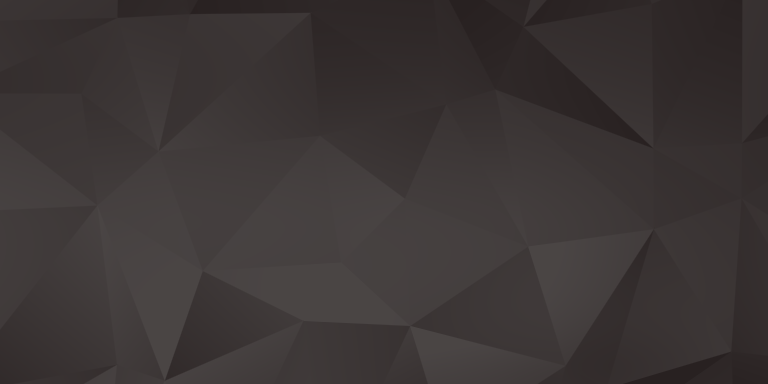
Write a Shadertoy shader that draws this background.

```glsl
const vec3 SHADOW = vec3(0.158, 0.130, 0.130);
const vec3 LIGHT = vec3(0.290, 0.270, 0.268);
const vec2 CELL = vec2(0.29, 0.31);
const vec2 GRID_ORIGIN = vec2(-0.07, 0.07);
const float JITTER = 0.70;

vec2 hash2(vec2 p) {
    vec3 q = fract(vec3(p.xyx) * vec3(0.1031, 0.1030, 0.0973));
    q += dot(q, q.yzx + 33.33);
    return fract((q.xx + q.yz) * q.zy);
}

float cross2(vec2 a, vec2 b) {
    return a.x * b.y - a.y * b.x;
}

// Mesh vertex of a grid node, in units of canvas height
vec2 meshVertex(vec2 node) {
    return GRID_ORIGIN + CELL * (node + JITTER * (hash2(node + 47.0) - 0.5));
}

// Signed distance to an edge, positive on its left
float edgeDistance(vec2 p, vec2 a, vec2 b) {
    return cross2(b - a, p - a) / max(length(b - a), 1e-4);
}

float triangleCoverage(vec2 p, vec2 a, vec2 b, vec2 c, float pixel) {
    float inside = min(edgeDistance(p, a, b),
                   min(edgeDistance(p, b, c), edgeDistance(p, c, a)));
    return clamp(0.5 + inside / pixel, 0.0, 1.0);
}

// Broad light band, fading to the top and to the right
float ambientLight(vec2 p, float aspect) {
    float x = p.x / aspect;
    float offset = p.y - 0.41 + 0.04 * x;
    float band = exp(-pow(offset / (offset > 0.0 ? 0.29 : 0.46), 2.0));
    float fade = 1.0 - 0.62 * smoothstep(0.62, 1.0, x);
    float topLeft = 0.20 * (1.0 - smoothstep(0.1, 0.75, x));
    vec2 pool = (vec2(x, p.y) - vec2(0.79, 0.03)) / vec2(0.16, 0.11);
    return 0.17 + 0.74 * band * fade + topLeft * (1.0 - band)
         - 0.28 * exp(-dot(pool, pool));
}

// Facets contrast least within the light band
float facetContrast(float y) {
    return 0.06 + 0.15 * smoothstep(0.5, 0.75, y)
                + 0.29 * (1.0 - smoothstep(0.14, 0.38, y));
}

float facetTone(vec2 p, vec2 centre, vec2 seed, float aspect) {
    vec2 rnd = hash2(seed);
    float angle = 6.2832 * rnd.y;
    float slope = dot(p - centre, vec2(cos(angle), sin(angle)));
    float ambient = mix(ambientLight(p, aspect), ambientLight(centre, aspect), 0.4);
    return ambient + facetContrast(centre.y) * (2.0 * rnd.x - 1.0 + 3.0 * slope);
}

// Returns coverage-weighted tone and coverage of one facet
vec2 facet(vec2 p, vec2 a, vec2 b, vec2 c, vec2 seed, float aspect, float pixel) {
    float coverage = triangleCoverage(p, a, b, c, pixel);
    return coverage * vec2(facetTone(p, (a + b + c) / 3.0, seed, aspect), 1.0);
}

// Splits a quad along the diagonal that leaves the larger smallest facet
vec2 quadFacets(vec2 p, vec2 cell, float aspect, float pixel) {
    vec2 a = meshVertex(cell);
    vec2 b = meshVertex(cell + vec2(1, 0));
    vec2 c = meshVertex(cell + vec2(1, 1));
    vec2 d = meshVertex(cell + vec2(0, 1));
    float smallestAC = min(cross2(b - a, c - a), cross2(c - a, d - a));
    float smallestBD = min(cross2(c - b, d - b), cross2(d - b, a - b));
    vec2 seed = cell * 2.0 + 131.0;
    if (smallestAC > smallestBD) {
        return facet(p, a, b, c, seed, aspect, pixel)
             + facet(p, a, c, d, seed + 57.0, aspect, pixel);
    }
    return facet(p, b, c, d, seed, aspect, pixel)
         + facet(p, b, d, a, seed + 57.0, aspect, pixel);
}

void mainImage(out vec4 fragColor, in vec2 fragCoord) {
    vec2 p = fragCoord / iResolution.y;
    float aspect = iResolution.x / iResolution.y;
    float pixel = 1.2 / iResolution.y;
    vec2 home = floor((p - GRID_ORIGIN) / CELL);

    // Gather the facets of all neighbouring quads
    vec2 sum = 0.001 * vec2(ambientLight(p, aspect), 1.0);
    for (int j = -1; j <= 1; j++) {
        for (int i = -1; i <= 1; i++) {
            sum += quadFacets(p, home + vec2(i, j), aspect, pixel);
        }
    }
    float tone = clamp(sum.x / sum.y, 0.0, 1.0);
    fragColor = vec4(mix(SHADOW, LIGHT, tone), 1.0);
}
```
